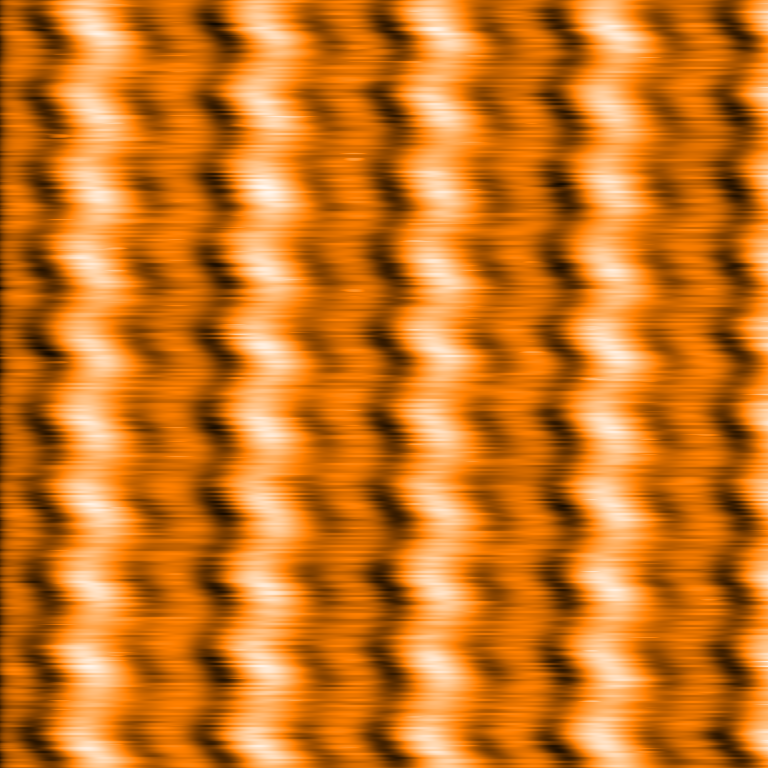
Reproduce this pattern procedurally as a Shadertoy shader.

```glsl
#define CELL vec2(0.2245, 0.1036)
#define FIRST_BUMP vec2(0.117, 0.961)
#define COLUMN_DRIFT 0.009
#define BUMP_TILT 0.055
#define BASE_HEIGHT 0.46
#define SCAN_LINES 384.0
#define STREAK_GAIN 0.13
#define LINE_JITTER 0.035
#define CELL_VARIATION 0.05

const float TAU = 6.2831853;

float hash(vec2 p) {
    vec3 q = fract(p.xyx * vec3(0.1031, 0.1030, 0.0973));
    q += dot(q, q.yzx + 33.33);
    return fract((q.x + q.y) * q.z);
}

// Smooth value noise in -0.5 .. 0.5
float noise(vec2 p) {
    vec2 i = floor(p), f = fract(p);
    f = f * f * (3.0 - 2.0 * f);
    float low = mix(hash(i), hash(i + vec2(1, 0)), f.x);
    float high = mix(hash(i + vec2(0, 1)), hash(i + vec2(1, 1)), f.x);
    return mix(low, high, f.y) - 0.5;
}

// Gaussian ridge repeating once per unit
float ridge(float u, float center, float width) {
    float d = (fract(u - center + 0.5) - 0.5) / width;
    return exp(-d * d);
}

// Bright column, shallow pits and deep pits, all pulsing along y
float lattice(vec2 cell) {
    float pulse = 0.5 + 0.5 * cos(TAU * cell.y);
    float u = cell.x + BUMP_TILT * sin(TAU * cell.y);
    float h = BASE_HEIGHT + 0.02 * pulse;
    h += mix(0.23, 0.40, pulse) * ridge(u, 0.0, 0.155);
    h -= mix(0.07, 0.22, pulse) * ridge(u, 0.31, 0.11);
    h -= mix(0.17, 0.37, pulse) * ridge(u, 0.715, 0.11);
    return h;
}

// Horizontal streaks, with a few stronger bright ones
float scanStreaks(vec2 uv) {
    float line = uv.y * SCAN_LINES;
    float s = noise(vec2(uv.x * 11.0, line));
    s += 0.5 * noise(vec2(uv.x * 30.0 + 57.0, line + 91.0));
    s += 0.4 * noise(vec2(uv.x * 4.0 + 13.0, line * 0.2));
    float rare = noise(vec2(uv.x * 13.0 + 31.0, line + 700.0));
    return s + 1.2 * smoothstep(0.40, 0.5, rare);
}

// Black to orange to white
vec3 heatColor(float h) {
    return clamp(vec3(2.0 * h, h, 2.0 * h - 1.0), 0.0, 1.0);
}

void mainImage(out vec4 fragColor, in vec2 fragCoord) {
    vec2 uv = fragCoord / iResolution.xy;
    vec2 cell = (uv - FIRST_BUMP - vec2(COLUMN_DRIFT * uv.y, 0.0)) / CELL;

    // Sideways wobble of single scan lines
    cell.x += LINE_JITTER * noise(vec2(3.0, uv.y * SCAN_LINES));
    cell.x += LINE_JITTER * noise(vec2(8.0, uv.y * 30.0));

    float h = lattice(cell);
    h += CELL_VARIATION * noise(cell * vec2(2.0, 1.5) + 40.0);
    h += STREAK_GAIN * scanStreaks(uv);

    // Dark fringe where each scan line starts
    h -= 0.25 * exp(-uv.x / 0.009);

    fragColor = vec4(heatColor(h), 1.0);
}
```
